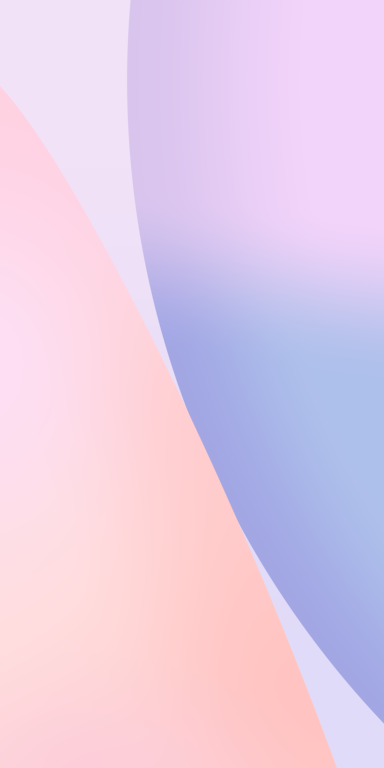
Reproduce this background procedurally as a Shadertoy shader.

```glsl
// Draws two softly shaded curved shapes, pink and blue-violet, on pale lavender.

// Shape geometry: x runs 0..1 rightwards, y runs 0..2 downwards
const vec2 DISC_CENTER = vec2(2.761, 0.21);
const float DISC_RADIUS = 2.43;
const float HILL_TOP = 0.224;
const float HILL_SLOPE = 0.494;
const float HILL_BULGE = 0.052;
const float HILL_SHOULDER = 0.04;

// Backdrop colours
const vec3 MIST = vec3(0.945, 0.885, 0.968);
const vec3 LAVENDER = vec3(0.880, 0.860, 0.972);

// Disc colours
const vec3 LILAC = vec3(0.850, 0.770, 0.932);
const vec3 ORCHID = vec3(0.950, 0.828, 0.978);
const vec3 PERIWINKLE = vec3(0.635, 0.655, 0.895);
const vec3 SKY = vec3(0.680, 0.752, 0.920);

// Hill colours
const vec3 ROSE = vec3(1.000, 0.815, 0.875);
const vec3 BLUSH = vec3(0.992, 0.872, 0.955);
const vec3 CREAM = vec3(1.000, 0.872, 0.868);
const vec3 PEACH = vec3(1.000, 0.800, 0.800);
const vec3 CORAL = vec3(1.000, 0.762, 0.745);
const vec3 PETAL = vec3(0.988, 0.795, 0.850);

// Soft elliptical glow, 1 at its centre
float glow(vec2 p, vec2 center, vec2 size) {
    vec2 d = (p - center) / size;
    return exp(-dot(d, d));
}

// Horizontal position of the hill's right edge at height y
float hillEdge(float y) {
    float bulge = HILL_BULGE + HILL_SHOULDER / max(y, 0.1);
    return (y - HILL_TOP) * (HILL_SLOPE + bulge * (2.0 - y));
}

vec3 discColor(vec2 p, float depth) {
    vec3 upper = mix(LILAC, ORCHID, smoothstep(0.0, 0.5, depth));
    vec3 lower = mix(PERIWINKLE, SKY, smoothstep(0.0, 0.36, depth));
    float blend = smoothstep(0.50, 0.92, p.y - 0.12 * (p.x - 0.4));
    return mix(upper, lower, blend);
}

vec3 hillColor(vec2 p, float depth) {
    vec3 base = mix(ROSE, CREAM, smoothstep(0.5, 1.3, p.y));
    base = mix(base, PEACH, smoothstep(0.45, 0.0, depth) * smoothstep(0.5, 1.1, p.y));
    base = mix(base, BLUSH, glow(p, vec2(-0.05, 0.95), vec2(0.38, 0.48)));
    base = mix(base, CORAL, 0.9 * glow(p, vec2(0.78, 1.85), vec2(0.42, 0.40)));
    return mix(base, PETAL, 0.85 * glow(p, vec2(0.25, 2.05), vec2(0.42, 0.26)));
}

void mainImage(out vec4 fragColor, in vec2 fragCoord) {
    vec2 uv = fragCoord / iResolution.xy;
    vec2 p = vec2(uv.x, 2.0 - 2.0 * uv.y);
    float edge = 0.8 / iResolution.x;

    // Backdrop
    vec3 color = mix(MIST, LAVENDER, smoothstep(0.3, 1.7, p.y));

    // Large disc on the right
    float discDepth = DISC_RADIUS - length(p - DISC_CENTER);
    color = mix(color, discColor(p, discDepth), smoothstep(-edge, edge, discDepth));

    // Hill on the left; the factor turns horizontal offset into distance
    float hillDepth = (hillEdge(p.y) - p.x) * 0.88;
    color = mix(color, hillColor(p, hillDepth), smoothstep(-edge, edge, hillDepth));

    fragColor = vec4(color, 1.0);
}
```
